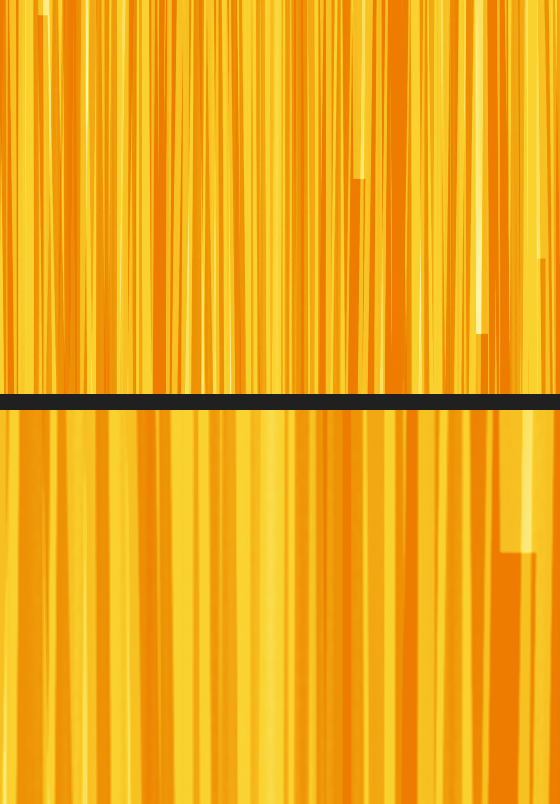
Top, the full canvas; bottom, a detail of the centre.
A Shadertoy shader for this texture:

```glsl
// Backlit bundle of upright translucent yellow strands that turn orange where they overlap.

// Strand layout, in units of canvas height
const float SPACING = 0.0172;
const float MEAN_WIDTH = 0.0268;
const float WIDTH_VARIATION = 0.008;
const float JITTER = 0.75;         // in spacings
const float CLUSTERING = 0.015;
const float MAX_TILT = 0.017;
const float BEND = 0.0010;
const float EDGE_SOFTNESS = 0.0018;
const float CUT_CHANCE = 0.05;     // share of strands that end inside the canvas
const int REACH = 4;               // neighbours checked on each side

// Optical density
const float THIN_DENSITY = 0.74;
const float THICK_DENSITY = 1.22;
const float BROAD_STRENGTH = 0.36;
const float BROAD_FREQUENCY = 8.0;
const float STREAK_STRENGTH = 0.22;
const float GRAIN_STRENGTH = 0.05;

// Colours from no strand to several layers
const vec3 LIGHT = vec3(1.00, 0.96, 0.64);
const vec3 PALE = vec3(0.98, 0.88, 0.36);
const vec3 LEMON = vec3(0.98, 0.825, 0.19);
const vec3 YELLOW = vec3(0.97, 0.755, 0.135);
const vec3 AMBER = vec3(0.95, 0.66, 0.07);
const vec3 ORANGE = vec3(0.93, 0.57, 0.02);
const vec3 DEEP_ORANGE = vec3(0.93, 0.485, 0.005);

float hash(vec2 p) {
    vec3 q = fract(vec3(p.xyx) * 0.1031);
    q += dot(q, q.yzx + 33.33);
    return fract((q.x + q.y) * q.z);
}

float cornerSlope(vec2 cell, vec2 offset) {
    float angle = 6.28318 * hash(cell);
    return dot(vec2(cos(angle), sin(angle)), offset);
}

float gradientNoise(vec2 p) {
    vec2 cell = floor(p);
    vec2 f = p - cell;
    vec2 u = f * f * f * (f * (f * 6.0 - 15.0) + 10.0);
    vec2 e = vec2(0.0, 1.0);
    float low = mix(cornerSlope(cell, f), cornerSlope(cell + e.yx, f - e.yx), u.x);
    float high = mix(cornerSlope(cell + e.xy, f - e.xy), cornerSlope(cell + e.yy, f - e.yy), u.x);
    return mix(low, high, u.y);
}

// Density that strand number id adds at point p
float strandDensity(vec2 p, float id, float blur) {
    float key = id + 200.0;
    float spread = hash(vec2(key, 1.0)) - 0.5;
    float lean = 2.0 * hash(vec2(key, 2.0)) - 1.0;
    float phase = 6.28318 * hash(vec2(key, 3.0));

    // Centre line
    float centre = (id + 0.5 + JITTER * spread) * SPACING;
    centre += CLUSTERING * gradientNoise(vec2(id * 0.21, 7.5));
    centre += MAX_TILT * lean * abs(lean) * (p.y - 0.5);
    centre += BEND * sin(3.0 * p.y + phase);

    // Body
    float width = MEAN_WIDTH + WIDTH_VARIATION * (2.0 * hash(vec2(key, 4.0)) - 1.0);
    float side = abs(p.x - centre) - 0.5 * width;
    float body = 1.0 - smoothstep(-blur, blur, side);

    // Cut end of a short strand
    if (hash(vec2(key, 5.0)) < CUT_CHANCE) {
        float endHeight = hash(vec2(key, 6.0));
        float facing = hash(vec2(key, 7.0)) < 0.5 ? -1.0 : 1.0;
        body *= smoothstep(-blur, blur, facing * (p.y - endHeight));
    }
    return body * mix(THIN_DENSITY, THICK_DENSITY, hash(vec2(key, 8.0)));
}

vec3 transmittedColour(float density) {
    vec3 colour = mix(LIGHT, PALE, smoothstep(0.0, 0.4, density));
    colour = mix(colour, LEMON, smoothstep(0.4, 0.75, density));
    colour = mix(colour, YELLOW, smoothstep(0.88, 1.12, density));
    colour = mix(colour, AMBER, smoothstep(1.2, 1.55, density));
    colour = mix(colour, ORANGE, smoothstep(1.65, 1.95, density));
    return mix(colour, DEEP_ORANGE, smoothstep(1.95, 2.35, density));
}

void mainImage(out vec4 fragColor, in vec2 fragCoord) {
    vec2 p = fragCoord / iResolution.y;
    float blur = max(EDGE_SOFTNESS, 0.7 / iResolution.y);

    // Sum of overlapping strands
    float nearest = floor(p.x / SPACING);
    float density = 0.0;
    for (int i = -REACH; i <= REACH; i++) {
        density += strandDensity(p, nearest + float(i), blur);
    }

    // Broad bands of thicker and thinner layers
    float band = gradientNoise(vec2(p.x * BROAD_FREQUENCY + 3.3, 0.4 + 0.15 * p.y));
    density *= 1.0 + BROAD_STRENGTH * band;

    // Lengthwise fibres, faint grain and uneven backing
    density += STREAK_STRENGTH * gradientNoise(vec2(p.x * 150.0, p.y * 0.8));
    density += GRAIN_STRENGTH * gradientNoise(p * vec2(210.0, 90.0));
    density = max(density, 0.36 + 0.6 * gradientNoise(vec2(p.x * 30.0, p.y * 2.0)));

    fragColor = vec4(transmittedColour(density), 1.0);
}
```
